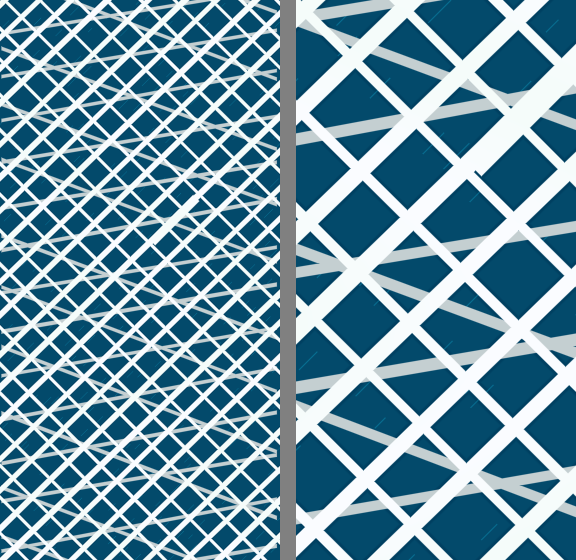
Left: the whole. Right: its middle third, enlarged.
Reproduce this pattern procedurally as a Shadertoy shader.

```glsl
float hash(vec2 p) {
    return fract(sin(dot(p, vec2(12.9898, 78.233))) * 43758.5453);
}

// Signed distance to a family of parallel strokes with uneven spacing and tilt
float strokes(vec2 p, float slope, float pitch, float phase, float width, float wobble, float seed) {
    float across = (p.y - slope * p.x) / pitch - phase;
    float nearest = 1e3;
    for (int i = -1; i <= 1; i++) {
        float id = floor(across + 0.5) + float(i);
        float shift = wobble * (hash(vec2(id, seed)) - 0.5);
        float tilt = 0.025 * (hash(vec2(id, seed + 5.0)) - 0.5) * (p.x - 0.5) / pitch;
        float halfWidth = 0.5 * width * (0.88 + 0.24 * hash(vec2(id, seed + 9.0)));
        float d = abs(across - id - shift - tilt) * pitch / sqrt(1.0 + slope * slope);
        nearest = min(nearest, d - halfWidth);
    }
    return nearest;
}

float box(vec2 p, vec2 halfSize) {
    vec2 d = abs(p) - halfSize;
    return length(max(d, 0.0)) + min(max(d.x, d.y), 0.0);
}

// Short diagonal scratches, one at most per cell
float scratches(vec2 diagonal) {
    vec2 grid = diagonal / vec2(0.095, 0.045);
    vec2 id = floor(grid);
    vec2 local = (fract(grid) - 0.5) * vec2(0.095, 0.045);
    local -= (vec2(hash(id), hash(id + 17.0)) - 0.5) * vec2(0.04, 0.035);
    float d = box(local, vec2(0.008 + 0.014 * hash(id + 31.0), 0.0006));
    return hash(id + 47.0) < 0.6 ? d : 1.0;
}

float fill(float d, float pixel) {
    return smoothstep(0.75 * pixel, -0.75 * pixel, d);
}

void mainImage(out vec4 fragColor, in vec2 fragCoord) {
    vec2 p = fragCoord / iResolution.x;
    float pixel = 1.0 / iResolution.x;
    mat2 turn = mat2(0.7071, -0.7071, 0.7071, 0.7071);

    // White lattice: broad rising strokes, narrow falling strokes
    float broad = strokes(p, 0.97, 0.125, -0.06, 0.0205, 0.18, 1.0);
    float narrow = strokes(p, -1.0, 0.12, -0.13, 0.0118, 0.16, 2.0);
    float patchStroke = box(turn * (p - vec2(0.622, 1.214)), vec2(0.112, 0.016));
    float lattice = min(min(broad, narrow), patchStroke);

    // Grey strokes at shallow angles, stopping just short of the sides
    float rising = strokes(p, 0.177, 0.152, 0.28, 0.0132, 0.2, 3.0);
    float falling = strokes(p, -0.37, 0.2246, 0.3, 0.0132, 0.3, 4.0);
    float grey = max(min(rising, falling), abs(p.x - 0.497) - 0.492);

    // Blue ground, darker along the lattice
    vec3 color = mix(vec3(0.0, 0.25, 0.38), vec3(0.01, 0.29, 0.42), smoothstep(0.002, 0.005, lattice));
    color = mix(color, vec3(0.04, 0.5, 0.64), 0.7 * fill(scratches(turn * p), pixel));
    color = mix(color, vec3(0.77, 0.81, 0.82), fill(grey, pixel));

    // Slightly uneven white paint
    float tint = 0.5 + 0.5 * sin(9.0 * p.x + 4.0 * sin(5.0 * p.y));
    vec3 white = mix(vec3(0.96, 0.99, 0.98), vec3(0.98, 0.99, 1.0), tint);
    color = mix(color, white, fill(lattice, pixel));
    fragColor = vec4(color, 1.0);
}
```
